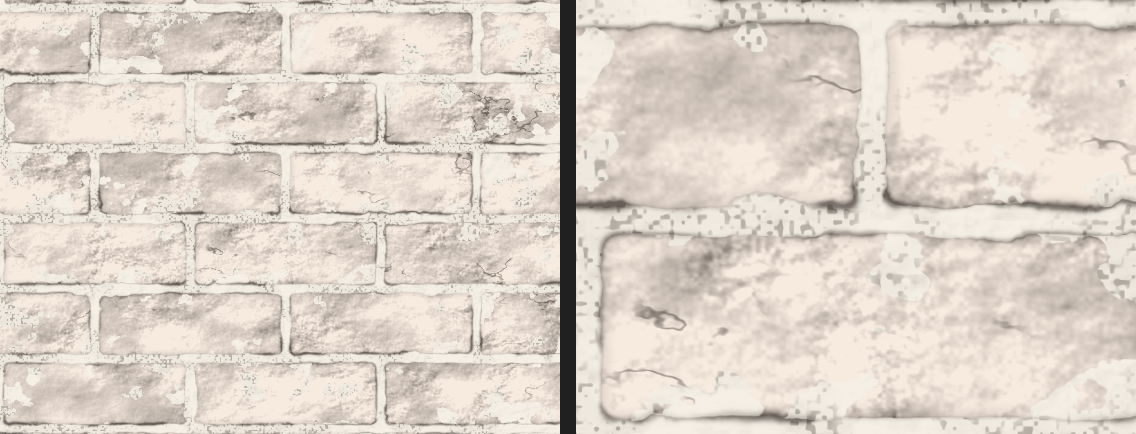
Left: the whole. Right: its middle third, enlarged.
This texture is drawn by a Shadertoy shader. Its source:

```glsl
#define BRICK_PITCH vec2(0.4394, 0.1616)
#define WALL_ORIGIN vec2(-0.001, 0.0118)
#define JOINT_HALF 0.0105
#define CORNER_RADIUS 0.012
#define EDGE_WOBBLE 0.009
#define GRIME 0.95
#define RELIEF 1.9
#define GRAIN 0.22
#define BRICK_LIGHT vec3(0.97, 0.918, 0.876)
#define MORTAR_LIGHT vec3(0.97, 0.95, 0.91)
#define SHADOW vec3(0.43, 0.40, 0.37)

float hash(vec2 p) {
    vec3 q = fract(p.xyx * 0.1031);
    q += dot(q, q.yzx + 33.33);
    return fract((q.x + q.y) * q.z);
}

float noise(vec2 p) {
    vec2 cell = floor(p), f = fract(p);
    f = f * f * (3.0 - 2.0 * f);
    float low = mix(hash(cell), hash(cell + vec2(1, 0)), f.x);
    float high = mix(hash(cell + vec2(0, 1)), hash(cell + vec2(1, 1)), f.x);
    return mix(low, high, f.y);
}

float fbm(vec2 p) {
    float sum = 0.0, amplitude = 0.5;
    for (int i = 0; i < 5; i++) {
        sum += amplitude * noise(p);
        p = mat2(1.6, 1.2, -1.2, 1.6) * p + 17.3;
        amplitude *= 0.5;
    }
    return sum;
}

float roundedBox(vec2 p, vec2 halfSize, float radius) {
    vec2 q = abs(p) - halfSize + radius;
    return length(max(q, 0.0)) + min(max(q.x, q.y), 0.0) - radius;
}

void mainImage(out vec4 fragColor, in vec2 fragCoord) {
    vec2 p = fragCoord / iResolution.y;
    float pixel = 1.0 / iResolution.y;

    // Running bond with uneven, chipped outlines
    vec2 wobble = vec2(fbm(p * 28.0 + 40.0), fbm(p * 28.0 + 90.0)) - 0.5;
    vec2 grid = (p + EDGE_WOBBLE * wobble - WALL_ORIGIN) / BRICK_PITCH;
    grid.x += 0.5 * mod(floor(grid.y), 2.0);
    vec2 id = floor(grid);
    vec2 local = (fract(grid) - 0.5) * BRICK_PITCH;
    float dist = roundedBox(local, 0.5 * BRICK_PITCH - JOINT_HALF, CORNER_RADIUS);
    dist += 0.04 * max(fbm(p * 16.0 + 7.0) - 0.6, 0.0);
    float face = 1.0 - smoothstep(-pixel, pixel, dist);

    // Every brick has its own surface and amount of wear
    vec2 surface = p + 9.0 * vec2(hash(id + 21.0), hash(id + 53.0));
    float wear = hash(id + 75.0);
    float roughness = mix(0.7, 1.3, hash(id + 97.0));

    // Broad stains and relief lit from the upper left
    float stain = fbm(surface * vec2(9.0, 13.0)) - 0.5;
    vec2 reliefPoint = surface * vec2(24.0, 32.0);
    float slope = fbm(reliefPoint + vec2(-0.1, 0.13)) - fbm(reliefPoint);
    float pitMask = smoothstep(0.4, 0.65, fbm(surface * 11.0 + 31.0));
    float brickShade = 0.16 + GRIME * stain + 0.06 * (wear - 0.5);
    brickShade += RELIEF * roughness * mix(0.45, 1.2, pitMask) * slope;

    // Fine grain and short dark cracks
    float grain = noise(p * 270.0) - 0.5;
    brickShade += GRAIN * roughness * grain * mix(0.5, 1.2, pitMask);
    float ridge = abs(fbm(surface * vec2(13.0, 22.0) + 63.0) - 0.5);
    float crackMask = smoothstep(0.56, 0.7, fbm(surface * 9.0 + 12.0));
    brickShade += 0.55 * crackMask * (1.0 - smoothstep(0.0, 0.03, ridge));

    // Pale mortar smears, mostly near the brick edges
    float rim = smoothstep(-0.06, 0.0, dist);
    float smear = fbm(surface * vec2(17.0, 21.0) + 5.0) + 0.08 * rim + 0.1 * wear;
    smear = smoothstep(0.70, 0.725, smear) * face;

    // Speckled mortar
    float speckMask = smoothstep(0.38, 0.62, fbm(p * 18.0 + 3.0));
    float mortarShade = 0.02 + 0.05 * speckMask;
    mortarShade += 0.4 * speckMask * smoothstep(0.58, 0.85, noise(p * 240.0 + 11.0));
    mortarShade += 0.5 * max(slope, 0.0);

    // Broken contact shadow, heaviest along the lower edge
    float underside = smoothstep(0.0, -0.06, local.y);
    float breaks = smoothstep(0.38, 0.62, fbm(p * vec2(14.0, 24.0) + 71.0));
    float thickness = mix(0.0016, 0.0038, breaks * mix(0.5, 1.0, underside));
    float contact = exp(-pow(dist / thickness, 2.0));
    contact *= mix(0.2, 1.0, breaks) * mix(0.6, 1.0, underside);
    float softEdge = 0.13 * smoothstep(-0.014, 0.0, dist) * face;

    // Blend the materials and apply their shade
    float mortar = max(1.0 - face, smear);
    vec3 light = mix(BRICK_LIGHT, MORTAR_LIGHT, mortar);
    float shade = mix(max(brickShade, 0.0) + softEdge, mortarShade, mortar);
    shade += 0.85 * contact * (1.0 - 0.6 * smear);
    fragColor = vec4(mix(light, SHADOW, clamp(shade, 0.0, 1.05)), 1.0);
}
```
